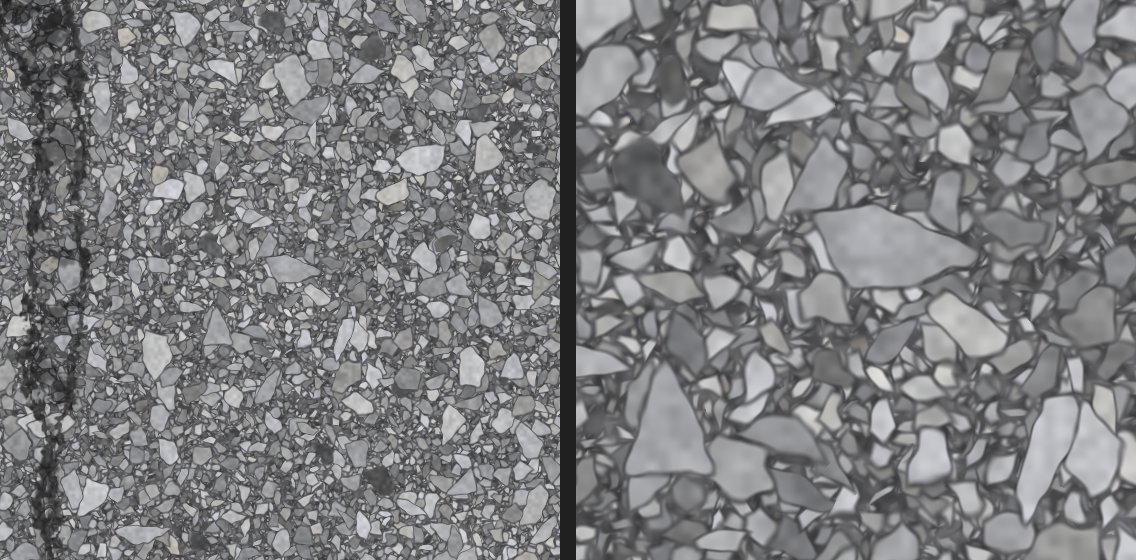
Left: the whole. Right: its middle third, enlarged.
Give the GLSL for this texture, as a Shadertoy shader.

```glsl
vec4 hash4(vec3 p) {
    vec4 q = fract(p.xyzx * vec4(.1031, .1030, .0973, .1099));
    q += dot(q, q.wzxy + 33.33);
    return fract((q.xxyz + q.yzzw) * q.zywx);
}

float noise(vec2 p) {
    vec2 i = floor(p), f = fract(p);
    f = f * f * (3. - 2. * f);
    float low = mix(hash4(vec3(i, 91.)).x, hash4(vec3(i + vec2(1, 0), 91.)).x, f.x);
    float high = mix(hash4(vec3(i + vec2(0, 1), 91.)).x, hash4(vec3(i + 1., 91.)).x, f.x);
    return mix(low, high, f.y);
}

float fbm(vec2 p) {
    return .5 * noise(p) + .3 * noise(p * 2.1 + 7.) + .2 * noise(p * 4.3 + 19.);
}

// Distance to an irregular convex chip of unit radius, mostly standing upright
float chip(vec2 p, vec3 id) {
    vec4 shape = hash4(id + 17.3);
    float turn = 2.6 * (shape.x + shape.z - 1.);
    p *= mat2(cos(turn), -sin(turn), sin(turn), cos(turn));
    p *= vec2(1.05 + .8 * shape.y * shape.y, .84);
    float sides = shape.w < .6 ? 5. : 6.;
    float sum = 0.;
    for (float k = 0.; k < sides; k++) {
        vec4 side = hash4(id + vec3(3.7, 5.1, 31.7 + 2.3 * k));
        float a = (k + .9 * side.x) * 6.2832 / sides;
        sum += exp(15. * (dot(p, vec2(cos(a), sin(a))) - mix(.5, 1., side.y)));
    }
    return log(sum) / 15.;
}

// Chips scattered from fine grit up to large stones
vec3 gravel(vec2 uv) {
    vec3 binder = vec3(.29, .29, .3) * (.74 + .6 * noise(uv * 170.));
    vec3 col = binder;
    vec2 warped = uv + .005 * (vec2(noise(uv * 90.), noise(uv * 90. + 40.)) - .5);
    for (int layer = 0; layer < 7; layer++) {
        float t = float(layer) / 6.;
        float cells = 122. * pow(.118, t);
        float share = mix(.95, .16, pow(t, .8));
        vec2 grid = warped * cells + 5.3 * float(layer);
        for (int n = 0; n < 9; n++) {
            vec2 cell = floor(grid) + vec2(n % 3, n / 3) - 1.;
            vec3 id = vec3(cell, 11. * float(layer) + 2.);
            vec4 h = hash4(id);
            if (h.z > share) continue;
            float radius = mix(.4, .56, fract(h.z * 57.));
            vec2 p = (grid - cell - .12 - .76 * h.xy) / radius;
            if (dot(p, p) > 4.) continue;
            float d = chip(p, id) * radius / cells;

            // Mineral tone, faint tint and speckle
            vec4 m = hash4(id + 53.9);
            float tone = mix(mix(.37, .49, t), .76, mix(m.x, sqrt(m.x), .7 * t));
            if (m.y < .03) tone = .28 + .1 * m.x;
            tone += .1 * (noise(uv * 150. + 9. * m.zw) - .5);
            tone += .08 * (noise(uv * 60. + 30. * m.zw) - .5);
            vec3 tint = mix(vec3(.985, .993, 1.018), vec3(1.01, 1.005, .985), m.z * m.z);
            if (m.w > .985) tint = vec3(1.03, 1., .96);

            col = mix(col, binder, .8 * smoothstep(.004, .0004, d));
            col = mix(col, tone * tint, smoothstep(.0014, -.0018, d));
        }
    }
    return col;
}

// Two ragged vertical fissures with a sunken strip between them
vec3 crack(vec3 col, vec2 uv) {
    float y = uv.y;
    float left = .083 - .03 * smoothstep(.1, .45, y) + .02 * smoothstep(.5, .75, y)
        - .075 * smoothstep(.78, 1., y) + .045 * (fbm(vec2(y * 14., 3.)) - .5);
    float right = mix(.1, .146, smoothstep(.15, .5, y)) - .02 * smoothstep(.85, 1., y)
        + .04 * (fbm(vec2(y * 16., 8.)) - .5);
    float x = uv.x + .022 * (fbm(uv * 45.) - .5) + .012 * (noise(uv * 130.) - .5);
    float wide = .004 + .013 * noise(vec2(y * 13., 21.));
    float fissure = max(smoothstep(wide + .004, wide * .6, abs(x - left)),
        .9 * smoothstep(wide + .003, wide * .5, abs(x - right)));
    float sunken = smoothstep(left - .006, left + .006, x) * smoothstep(right + .006, right - .006, x);
    col *= 1. - sunken * (.08 + .38 * smoothstep(.4, .6, fbm(uv * 30. + 4.)));
    vec3 pit = vec3(.14, .137, .138) * (.5 + noise(uv * 140.));
    return mix(col, pit + .18 * col, fissure * smoothstep(.3, .45, fbm(uv * vec2(60., 35.) + 12.)));
}

void mainImage(out vec4 fragColor, in vec2 fragCoord) {
    vec2 uv = fragCoord / iResolution.xy;
    vec3 col = gravel(uv);
    col *= .96 + .14 * fbm(uv * 6.);
    col = crack(col, uv);
    fragColor = vec4(clamp(col, 0., 1.), 1.);
}
```
